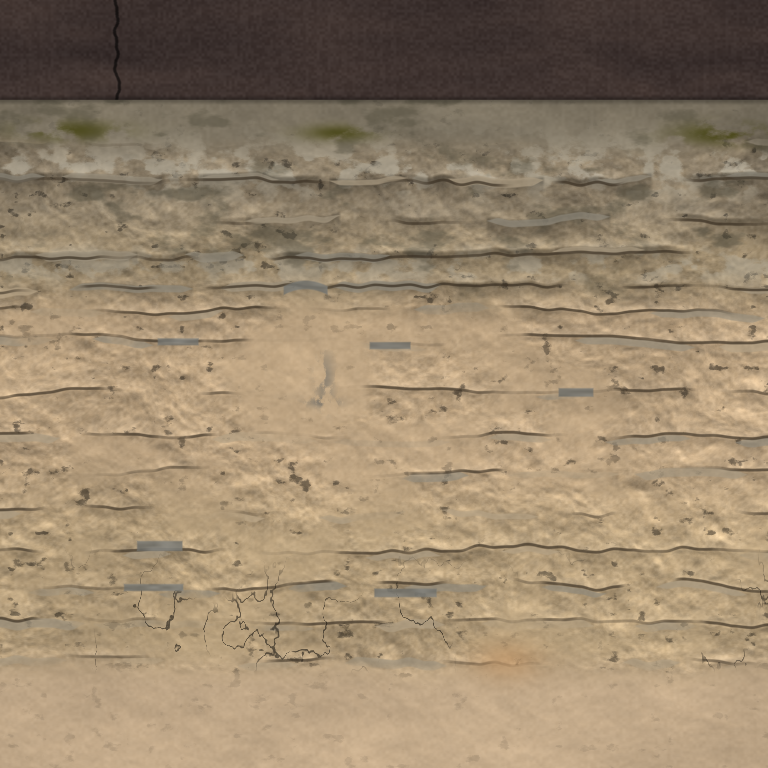
Give the GLSL for this texture, as a three.js fragment shader.

```glsl
varying vec2 vUv;

float hash(vec2 p) {
  return fract(sin(dot(p, vec2(127.1, 311.7))) * 43758.5453);
}

float noise(vec2 p) {
  vec2 i = floor(p), f = fract(p);
  f = f * f * (3.0 - 2.0 * f);
  return mix(mix(hash(i), hash(i + vec2(1, 0)), f.x),
             mix(hash(i + vec2(0, 1)), hash(i + vec2(1, 1)), f.x), f.y);
}

float fbm(vec2 p) {
  float sum = 0.0, amp = 0.5;
  for (int i = 0; i < 5; i++) {
    sum += amp * noise(p);
    p = p * 2.03 + 17.3;
    amp *= 0.5;
  }
  return sum;
}

float blob(vec2 p, vec2 center, vec2 size) {
  vec2 q = (p - center) / size;
  return exp(-dot(q, q));
}

float bar(vec2 p, vec2 center, vec2 halfSize) {
  vec2 d = abs(p - center) - halfSize;
  return 1.0 - smoothstep(-0.001, 0.002, max(d.x, d.y));
}

// Dark painted strip with cloudy streaks and a vertical crack
vec3 paintedBand(vec2 p) {
  float streak = fbm(p * vec2(7, 28) + 2.0 * fbm(p * 6.0));
  vec3 col = mix(vec3(0.19, 0.155, 0.15), vec3(0.29, 0.235, 0.215), streak);
  col += 0.05 * (noise(p * 280.0) - 0.5);
  float crackX = 0.153 + 0.014 * (fbm(vec2(p.y * 45.0, 2.0)) - 0.5);
  col *= 1.0 - 0.6 * smoothstep(0.0035, 0.0005, abs(p.x - crackX));
  return col * mix(0.72, 1.0, smoothstep(0.87, 0.877, p.y));
}

// Weathered grey at the top, warm sand below
vec3 wallTone(float y) {
  vec3 col = mix(vec3(0.77, 0.67, 0.545), vec3(0.705, 0.615, 0.48), smoothstep(0.09, 0.17, y));
  col = mix(col, vec3(0.735, 0.635, 0.505), smoothstep(0.28, 0.42, y));
  col = mix(col, vec3(0.60, 0.53, 0.42), smoothstep(0.57, 0.65, y));
  col = mix(col, vec3(0.54, 0.485, 0.40), smoothstep(0.66, 0.74, y));
  return mix(col, vec3(0.47, 0.435, 0.37), smoothstep(0.79, 0.83, y));
}

// Stone courses: soft shadow, protruding slab, broken dark joint
vec3 courses(vec3 col, vec2 p, float age, float cover) {
  for (int i = 0; i < 15; i++) {
    float row = float(i) - 2.0;
    float y = 0.72 - 0.0485 * row + 0.03 * exp(-pow(abs(row - 3.7), 2.0) / 1.5);
    float d = p.y - y - 0.016 * (noise(vec2(p.x * 9.0, row * 7.3)) - 0.5)
            - 0.006 * (noise(vec2(p.x * 45.0, row * 3.1)) - 0.5);
    float u = p.x * 6.0 + 5.0 * hash(vec2(row, 3.0));
    vec2 id = vec2(floor(u), row);
    float reach = mix(0.2, 0.5, hash(id + 9.0)) - abs(fract(u) - 0.5);
    float thick = 0.0045 * smoothstep(0.0, 0.12, reach) * (0.7 + 0.6 * hash(id + 4.0));
    float slab = smoothstep(0.0, 0.03, reach) * step(0.3, hash(id)) * (1.0 - cover);
    float broken = smoothstep(0.35, 0.62, noise(vec2(p.x * 13.0, row * 5.7))) * (1.0 - cover);

    float below = smoothstep(0.004, -0.003, d) * exp(-max(-d, 0.0) * 75.0);
    col *= 1.0 - (0.13 + 0.22 * age) * below * max(slab, broken);
    float lip = smoothstep(0.0, 0.004, d) * exp(-max(d, 0.0) * 110.0);
    col += 0.09 * lip * broken;

    float face = slab * (1.0 - smoothstep(thick - 0.001, thick + 0.0015, abs(d + 0.003)));
    vec3 stone = mix(vec3(0.73, 0.65, 0.53), vec3(0.55, 0.53, 0.48), hash(id + 6.0));
    col = mix(col, stone, 0.7 * face);
    float joint = 1.0 - smoothstep(0.0007, 0.003, abs(d - 0.003 + 0.009 * age));
    col = mix(col, vec3(0.23, 0.19, 0.14), 0.72 * joint * broken);
  }
  return col;
}

void main() {
  vec2 p = vUv;
  float broad = fbm(p * vec2(7, 10) + 3.0);
  float age = smoothstep(0.56, 0.68, p.y);
  float ragged = p.y + 0.05 * (broad - 0.5);

  // Smooth plaster hides the masonry in patches
  float cover = 1.0 - smoothstep(0.115, 0.14, ragged);
  cover = max(cover, smoothstep(0.785, 0.825, ragged));
  cover = max(cover, 0.95 * smoothstep(0.3, 0.6, blob(p, vec2(0.39, 0.52), vec2(0.10, 0.10)) + broad - 0.5));
  cover = max(cover, 0.75 * smoothstep(0.52, 0.66, fbm(p * vec2(8, 12) + 31.0)) * (1.0 - age));

  // Rough relief lit from above
  vec2 q = p * vec2(38, 52) + 2.0 * broad;
  float relief = fbm(q) - fbm(q + vec2(0.08, 0.28));
  float rough = mix(1.0, 0.22, cover);
  vec3 col = wallTone(p.y + 0.035 * (broad - 0.5));
  col *= 1.0 + 0.42 * (broad - 0.48) * mix(0.5, 1.0, age);
  col *= 1.0 + 0.75 * relief * rough;
  col += 0.05 * (noise(p * 240.0) - 0.5) * (0.4 + rough);
  float pits = smoothstep(0.66, 0.78, fbm(p * vec2(55, 75) + 8.0));
  col *= 1.0 - 0.4 * pits * rough;

  // Pale lichen and grey stains on the old courses
  float crust = fbm(p * vec2(40, 55) + 5.0) + 0.4 * (broad - 0.5);
  float belts = blob(p, vec2(p.x, 0.78), vec2(1.0, 0.035)) + 0.8 * blob(p, vec2(p.x, 0.655), vec2(1.0, 0.022));
  col = mix(col, vec3(0.70, 0.67, 0.60), 0.65 * belts * smoothstep(0.44, 0.60, crust));
  col = mix(col, vec3(0.33, 0.31, 0.25), 0.5 * age * smoothstep(0.54, 0.7, fbm(p * vec2(18, 32) + 40.0)));

  col = courses(col, p, age, cover);

  // Fine branching cracks near the foot of the masonry
  float vein = abs(fbm(p * vec2(20, 13) + 12.0) - 0.48);
  float foot = smoothstep(0.12, 0.15, p.y) * smoothstep(0.30, 0.20, p.y);
  col *= 1.0 - 0.5 * foot * smoothstep(0.012, 0.002, vein) * smoothstep(0.42, 0.58, noise(p * 11.0));

  // Blue-grey slates and stains
  float slate = bar(p, vec2(0.232, 0.555), vec2(0.026, 0.004));
  slate = max(slate, bar(p, vec2(0.508, 0.550), vec2(0.026, 0.004)));
  slate = max(slate, bar(p, vec2(0.750, 0.489), vec2(0.022, 0.005)));
  slate = max(slate, bar(p, vec2(0.208, 0.289), vec2(0.029, 0.006)));
  slate = max(slate, bar(p, vec2(0.200, 0.235), vec2(0.038, 0.004)));
  slate = max(slate, bar(p, vec2(0.528, 0.228), vec2(0.040, 0.005)));
  float archY = 0.629 - 9.0 * pow(abs(p.x - 0.398), 2.0);
  slate = max(slate, bar(p, vec2(0.398, archY), vec2(0.028, 0.005)));
  col = mix(col, vec3(0.47, 0.47, 0.45) + 0.12 * (noise(p * vec2(60, 200)) - 0.5), 0.85 * slate);
  float stain = blob(p, vec2(0.423, 0.505), vec2(0.012, 0.035)) + blob(p, vec2(0.42, 0.476), vec2(0.025, 0.006));
  col = mix(col, vec3(0.50, 0.47, 0.42), 0.75 * stain * smoothstep(0.42, 0.55, fbm(p * vec2(70, 45))));
  col = mix(col, vec3(0.76, 0.56, 0.36), 0.45 * blob(p, vec2(0.66, 0.14), vec2(0.045, 0.025)));

  // Moss clumps below the strip
  float moss = blob(p, vec2(0.09, 0.830), vec2(0.065, 0.012));
  moss += blob(p, vec2(0.44, 0.827), vec2(0.045, 0.010)) + 1.2 * blob(p, vec2(0.945, 0.826), vec2(0.06, 0.013));
  moss *= smoothstep(0.32, 0.58, fbm(p * vec2(32, 55) + 21.0));
  col = mix(col, vec3(0.29, 0.28, 0.10), 0.9 * clamp(moss, 0.0, 1.0));

  col *= 1.0 - 0.25 * smoothstep(0.862, 0.870, p.y);
  col = mix(col, paintedBand(p), smoothstep(0.869, 0.871, p.y));
  gl_FragColor = vec4(clamp(col, 0.0, 1.0), 1.0);
}
```
